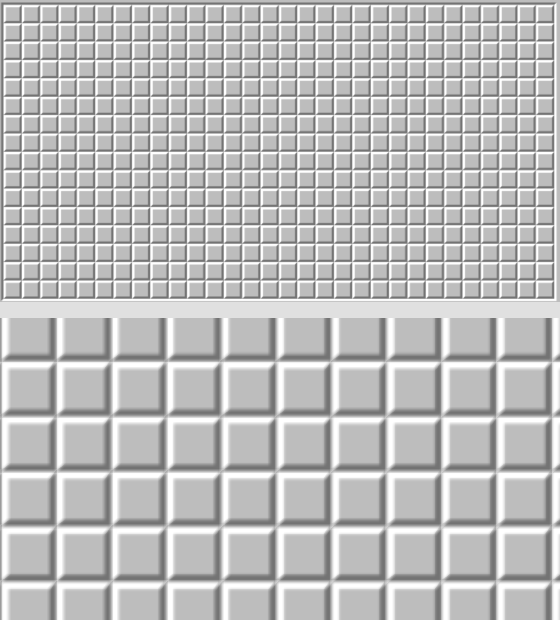
Top: the whole. Bottom: its middle third, enlarged.
A Shadertoy shader for this pattern:

```glsl
// Draws a grid of raised grey square tiles inside a sunken bevelled frame.

const vec2  TILE_COUNT   = vec2(30.0, 16.0);
const vec2  CANVAS_TILES = vec2(30.5, 16.4375);  // canvas size, in tiles
const vec2  GRID_CORNER  = vec2(0.1875, 0.175);  // lower left of the grid, in tiles
const float LIGHT_BEVEL  = 0.134;                // width of the lit sides, in tiles
const float SHADOW_BEVEL = 0.124;                // width of the shaded sides
const float FRAME_BEVEL  = 0.125;
const float SOFTNESS     = 0.0595;               // edge blur radius, in tiles
const int   SAMPLES      = 8;                    // per axis

const vec3 FACE   = vec3(0.74);
const vec3 LIGHT  = vec3(1.01);                  // slightly over white, keeps highlights crisp
const vec3 SHADOW = vec3(0.45);

// Mitred bevel inside a box: +1 on the top and left, -1 on the bottom and right.
// The widths are those of the top-left and the bottom-right sides.
float bevel(vec2 p, vec2 size, vec2 widths) {
    float lit = min(p.x, size.y - p.y) / widths.x;
    float shaded = min(size.x - p.x, p.y) / widths.y;
    float edge = min(lit, shaded);
    if (edge < 0.0 || edge > 1.0) return 0.0;
    return lit < shaded ? 1.0 : -1.0;
}

vec3 shade(float relief) {
    return relief < 0.0 ? mix(FACE, SHADOW, -relief) : mix(FACE, LIGHT, relief);
}

// Hard-edged board colour; p is in tiles from the lower left of the grid.
vec3 board(vec2 p) {
    bool inGrid = all(greaterThanEqual(p, vec2(0.0))) && all(lessThan(p, TILE_COUNT));
    if (inGrid) return shade(bevel(fract(p), vec2(1.0), vec2(LIGHT_BEVEL, SHADOW_BEVEL)));
    return shade(-bevel(p + FRAME_BEVEL, TILE_COUNT + 2.0 * FRAME_BEVEL, vec2(FRAME_BEVEL)));
}

void mainImage(out vec4 fragColor, in vec2 fragCoord) {
    vec2 pixel = CANVAS_TILES / iResolution.xy;
    vec2 p = fragCoord * pixel - GRID_CORNER;
    vec2 radius = max(vec2(SOFTNESS), pixel);

    // Tent filter at least two pixels wide: soft edges without beating between tiles.
    vec3 sum = vec3(0.0);
    float total = 0.0;
    for (int j = 0; j < SAMPLES; j++) {
        for (int i = 0; i < SAMPLES; i++) {
            vec2 offset = (vec2(i, j) + 0.5) / float(SAMPLES) * 2.0 - 1.0;
            vec2 tent = 1.0 - abs(offset);
            float weight = tent.x * tent.y;
            sum += weight * board(p + offset * radius);
            total += weight;
        }
    }
    fragColor = vec4(clamp(sum / total, 0.0, 1.0), 1.0);
}
```
